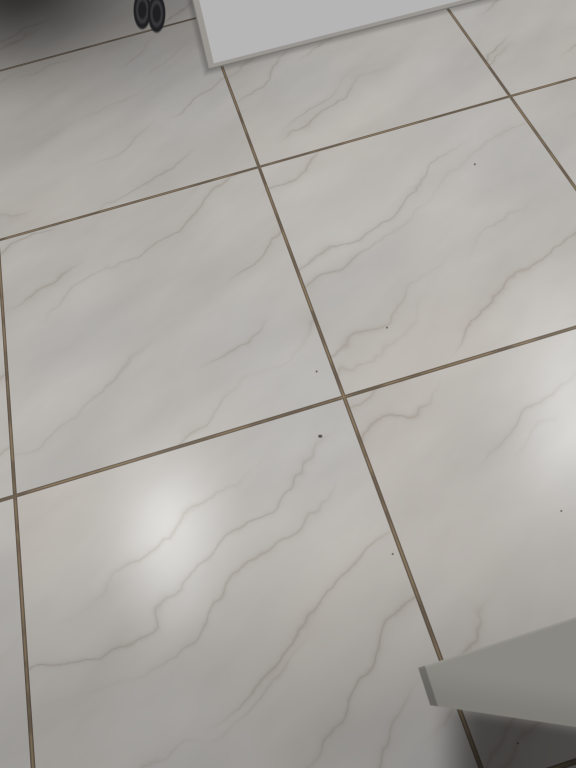
Write a Shadertoy shader that draws this texture.

```glsl
// Pale marbled floor tiles seen in perspective, with brown grout, lamp glare and
// the edges of furniture. A homography carries the canvas to tile space, where
// rounding gives the joints and hashed noise gives each tile its faint veins.

// Tile-to-canvas projection: columns are across, down and first corner (canvas width = 1)
const mat3 TILE_TO_CANVAS = mat3(0.4621, 0.1483, 0.0198,
                                 0.0240, -0.5436, -0.2117,
                                 -0.0035, 0.9158, 1.0);
const float GROUT_HALF = 0.0056;
const vec3 TILE = vec3(0.713, 0.700, 0.682);
const vec3 VEIN = vec3(0.54, 0.50, 0.46);
const vec3 GROUT_DARK = vec3(0.32, 0.28, 0.24);
const vec3 GROUT_TAN = vec3(0.51, 0.44, 0.34);
const vec3 GLARE = vec3(0.155, 0.165, 0.17);
const vec3 CABINET = vec3(0.71, 0.71, 0.715);
const vec3 TRIM = vec3(0.60, 0.59, 0.57);
const vec3 PANEL = vec3(0.54, 0.535, 0.51);
const vec3 RUBBER = vec3(0.12, 0.12, 0.13);
const vec2 VEIN_DIR = vec2(0.90, -0.43);
const vec2 CHIP = vec2(0.556, 0.576);
const float DUST_SHARE = 0.03;
// Furniture corners
const vec2 CAB_CORNER = vec2(0.361, 1.212), CAB_TOP = vec2(0.333, 1.333), CAB_RIGHT = vec2(0.781, 1.319);
const vec2 PANEL_TIP = vec2(0.726, 0.174), PANEL_LOW = vec2(0.747, 0.109);
const vec2 PANEL_TOP_R = vec2(1.0, 0.262), PANEL_LOW_R = vec2(1.0, 0.071);

float hash(vec2 p) {
    vec3 q = fract(p.xyx * 0.1031);
    q += dot(q, q.yzx + 33.33);
    return fract((q.x + q.y) * q.z);
}

float noise(vec2 p) {
    vec2 i = floor(p), f = fract(p);
    f = f * f * (3.0 - 2.0 * f);
    return mix(mix(hash(i), hash(i + vec2(1, 0)), f.x),
               mix(hash(i + vec2(0, 1)), hash(i + vec2(1, 1)), f.x), f.y);
}

float fbm(vec2 p) {
    float sum = 0.0, amp = 0.5;
    for (int i = 0; i < 5; i++) {
        sum += amp * noise(p);
        p = mat2(1.6, 1.2, -1.2, 1.6) * p + 7.3;
        amp *= 0.5;
    }
    return sum;
}

// Soft elliptical spot
float blob(vec2 p, vec2 c, vec2 r) { vec2 d = (p - c) / r; return exp(-dot(d, d)); }

// Signed distance to a line, positive on the left of a -> b
float leftOf(vec2 p, vec2 a, vec2 b) {
    vec2 d = normalize(b - a);
    return d.x * (p.y - a.y) - d.y * (p.x - a.x);
}

vec3 marble(vec2 uv) {
    vec2 id = floor(uv);
    vec2 s = uv + 13.0 * vec2(hash(id + 40.0), hash(id + 71.0));
    vec2 q = vec2(dot(s, VEIN_DIR), dot(s, vec2(-VEIN_DIR.y, VEIN_DIR.x)));
    float cloud = fbm(q * vec2(3.0, 7.0)) - 0.48;
    vec3 col = TILE * (1.0 + 0.11 * cloud + 0.02 * (hash(id + 9.0) - 0.5));
    col += vec3(0.014, 0.0, -0.012) * (noise(q * 2.5 + 20.0) - 0.5);
    // Long wavering bands across the grain, each kept only in broken stretches
    float waver = 1.0 * fbm(q * vec2(2.2, 1.5) + 5.0) + 0.16 * fbm(q * vec2(11.0, 7.0));
    for (int i = 0; i < 2; i++) {
        float k = float(i);
        float band = q.y * (2.7 + 1.6 * k) + waver * (1.0 + 0.3 * k) + 0.37 * k;
        float ridge = abs(fract(band) - 0.5) / (2.7 + 1.6 * k);
        float mask = smoothstep(0.45, 0.85, noise(q * vec2(3.2, 4.0) + 31.0 + 8.0 * k));
        float vein = 0.34 * exp(-ridge / 0.0045) + 0.10 * exp(-ridge / 0.025);
        col = mix(col, VEIN, vein * mask);
    }
    return col;
}

void mainImage(out vec4 fragColor, in vec2 fragCoord) {
    vec2 p = fragCoord / iResolution.x;
    float px = 1.0 / iResolution.x;
    vec3 h = inverse(TILE_TO_CANVAS) * vec3(p, 1.0);
    vec2 uv = h.xy / h.z;

    // Tiles, dust and grout with dark rims and a worn tan core
    vec3 col = marble(uv);
    vec2 cell = floor(p * 14.0);
    vec2 dust = (cell + 0.2 + 0.6 * vec2(hash(cell + 3.0), hash(cell + 8.0))) / 14.0;
    float size = hash(cell + 17.0) < DUST_SHARE ? 0.0014 : -1.0;
    float speck = min(length(p - dust) - size, length((p - CHIP) * vec2(1.0, 1.3)) - 0.0036);
    col = mix(col, vec3(0.26, 0.23, 0.21), 0.8 * smoothstep(px, -px, speck));
    vec2 joint = abs(uv - round(uv)), aa = fwidth(uv) * 0.7;
    vec2 line = 1.0 - smoothstep(GROUT_HALF - aa, GROUT_HALF + aa, joint);
    float core = 1.0 - smoothstep(0.0, GROUT_HALF, min(joint.x, joint.y));
    float wear = smoothstep(0.3, 0.65, fbm(uv * 14.0));
    vec3 grout = mix(GROUT_DARK, GROUT_TAN, core * (0.35 + 0.65 * wear));
    col = mix(col, grout, 0.92 * max(line.x, line.y));

    // Room light, shadows and lamp reflections
    float light = 1.02 - 0.15 * smoothstep(0.5, 0.0, p.y);
    light -= 0.11 * smoothstep(0.65, 0.0, p.x) * smoothstep(0.6, 1.2, p.y);
    light -= 0.04 * smoothstep(0.9, 1.33, p.y);
    light -= 0.45 * blob(p, vec2(0.0, 1.37), vec2(0.16, 0.14));
    light -= 0.28 * blob(p, vec2(0.2, 1.37), vec2(0.27, 0.15));
    light -= 0.09 * blob(p, vec2(0.85, 0.05), vec2(0.30, 0.25));
    float under = leftOf(p, PANEL_LOW, PANEL_LOW_R);
    light *= 1.0 - 0.50 * smoothstep(0.03, -0.02, under) * smoothstep(0.74, 0.84, p.x);
    col *= light;
    col += GLARE * blob(p, vec2(0.295, 0.40), vec2(0.085, 0.13));
    col += 0.75 * GLARE * blob(p, vec2(1.0, 0.64), vec2(0.11, 0.14));

    // Caster wheels
    for (int i = 0; i < 2; i++) {
        vec2 d = (p - vec2(0.247 + 0.025 * float(i), 1.316 - 0.006 * float(i))) / vec2(0.015, 0.033);
        float r = length(d);
        vec3 wheel = RUBBER + 0.10 * smoothstep(0.25, 0.0, abs(r - 0.6));
        col = mix(col, wheel, smoothstep(1.0 + 60.0 * px, 1.0 - 60.0 * px, r));
    }

    // Cabinet with trim along its foot and side
    float foot = leftOf(p, CAB_CORNER, CAB_RIGHT), side = -leftOf(p, CAB_CORNER, CAB_TOP);
    float cab = min(foot, side);
    vec3 face = mix(TRIM, CABINET, smoothstep(0.007, 0.010, min(foot, side - 0.004)));
    face *= 1.0 - 0.25 * smoothstep(0.004, 0.0, cab);
    col *= 1.0 - 0.2 * smoothstep(-0.012, 0.0, cab);
    col = mix(col, face, smoothstep(-px, px, cab));

    // Low panel with a darker end face
    float end = leftOf(p, PANEL_TIP, PANEL_LOW), top = -leftOf(p, PANEL_TIP, PANEL_TOP_R);
    float slab = min(min(end, top), under);
    vec3 board = PANEL * mix(0.78, 1.0, smoothstep(0.010, 0.014, end));
    board *= 1.0 + 0.08 * smoothstep(0.006, 0.0, top) - 0.10 * smoothstep(0.08, 0.0, under);
    col = mix(col, board, smoothstep(-px, px, slab));

    fragColor = vec4(clamp(col, 0.0, 1.0), 1.0);
}
```
